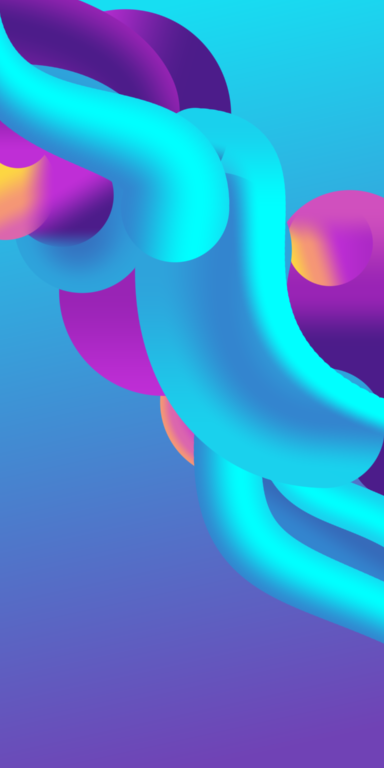
A Shadertoy shader for this background:

```glsl
// Glossy cyan and violet tubes twisting diagonally over a blue to purple gradient.

const vec3 CYAN = vec3(0.00, 1.00, 1.00);
const vec3 AQUA = vec3(0.10, 0.82, 0.93);
const vec3 SKY = vec3(0.18, 0.64, 0.86);
const vec3 BLUE = vec3(0.20, 0.52, 0.81);
const vec3 DEEP_BLUE = vec3(0.21, 0.42, 0.73);
const vec3 MAGENTA = vec3(0.75, 0.18, 0.84);
const vec3 VIOLET = vec3(0.60, 0.14, 0.71);
const vec3 DARK_VIOLET = vec3(0.30, 0.11, 0.54);
const vec3 PINK = vec3(0.86, 0.40, 0.68);
const vec3 PEACH = vec3(0.96, 0.59, 0.46);
const vec3 YELLOW = vec3(0.99, 0.84, 0.26);

const int STEPS = 56;

// Three colour ramp: a at lo, b at mid, c at hi
vec3 ramp(float x, float lo, float mid, float hi, vec3 a, vec3 b, vec3 c) {
    return mix(mix(a, b, smoothstep(lo, mid, x)), c, smoothstep(mid, hi, x));
}

float disc(vec2 p, vec2 center, float radius) {
    return length(p - center) - radius;
}

// Antialiased coverage of a signed distance
float cover(float dist) {
    float pixel = 1.0 / iResolution.x;
    return 1.0 - smoothstep(-pixel, pixel, dist);
}

// Disc swept along a cubic curve: x = signed distance, y = offset across (-1 right, 1 left)
vec2 tube(vec2 p, vec2 a, vec2 b, vec2 c, vec2 d, float r0, float r1) {
    vec2 best = vec2(1e3, 0.0);
    for (int i = 0; i <= STEPS; i++) {
        float t = float(i) / float(STEPS);
        float s = 1.0 - t;
        vec2 q = p - (s*s*s*a + 3.0*s*s*t*b + 3.0*s*t*t*c + t*t*t*d);
        float radius = mix(r0, r1, t);
        float dist = length(q) - radius;
        if (dist < best.x) {
            vec2 tangent = normalize(s*s*(b - a) + 2.0*s*t*(c - b) + t*t*(d - c));
            best = vec2(dist, dot(q, vec2(-tangent.y, tangent.x)) / radius);
        }
    }
    return best;
}

vec3 background(vec2 p) {
    float h = 0.5 * p.y - 0.11 * (p.x - 0.5);
    vec3 low = mix(vec3(0.44, 0.26, 0.71), vec3(0.25, 0.56, 0.83), clamp(h * 2.0, 0.0, 1.0));
    return mix(low, vec3(0.09, 0.87, 0.95), clamp(h * 2.0 - 1.0, 0.0, 1.0));
}

// Violet forms behind the cyan tubes
vec3 backLayer(vec3 col, vec2 p) {
    vec3 shade = mix(MAGENTA, DARK_VIOLET, smoothstep(0.18, 0.52, p.x + 0.3 * (1.9 - p.y)));
    col = mix(col, shade, cover(disc(p, vec2(0.326, 1.70), 0.276)));

    vec2 t = tube(p, vec2(0.0, 1.844), vec2(0.13, 1.818), vec2(0.234, 1.766), vec2(0.26, 1.708), 0.208, 0.208);
    col = mix(col, ramp(t.y, -0.5, 0.45, 1.1, VIOLET, DARK_VIOLET, VIOLET), cover(t.x));

    float dist = disc(p, vec2(0.617, 0.953), 0.2);
    col = mix(col, ramp(-dist, 0.0, 0.03, 0.09, PEACH, PINK, MAGENTA), cover(dist));
    shade = mix(MAGENTA, VIOLET, smoothstep(0.95, 1.25, p.y));
    return mix(col, shade, cover(disc(p, vec2(0.425, 1.24), 0.271)));
}

// Curled ring at the right side
vec3 ringLayer(vec3 col, vec2 p) {
    vec2 t = tube(p, vec2(0.911, 1.302), vec2(0.92, 1.23), vec2(0.935, 1.16), vec2(0.95, 1.089), 0.203, 0.195);
    vec3 body = ramp(p.y, 1.10, 1.24, 1.46, DARK_VIOLET, VIOLET, mix(MAGENTA, PINK, 0.6));
    col = mix(col, body, cover(t.x));

    float hole = cover(disc(p, vec2(0.859, 1.367), 0.112));
    vec3 inside = ramp(p.x + 0.3 * (p.y - 1.3), 0.76, 0.82, 0.91, YELLOW, PEACH, MAGENTA);
    inside = mix(inside, VIOLET, 0.5 * smoothstep(0.85, 0.98, p.x));
    return mix(col, inside, hole * (1.0 - smoothstep(1.36, 1.45, p.y)));
}

// Thin tubes leaving at the lower right
vec3 lowerLayer(vec3 col, vec2 p) {
    col = mix(col, DARK_VIOLET, cover(disc(p, vec2(1.04, 0.828), 0.13)));
    vec2 t = tube(p, vec2(0.703, 0.724), vec2(0.81, 0.655), vec2(0.92, 0.58), vec2(1.04, 0.516), 0.078, 0.078);
    col = mix(col, mix(BLUE, DEEP_BLUE, smoothstep(-0.7, 0.2, t.y)), cover(t.x));
    t = tube(p, vec2(0.742, 0.815), vec2(0.781, 0.698), vec2(0.911, 0.698), vec2(1.042, 0.62), 0.06, 0.06);
    col = mix(col, ramp(t.y, -1.0, -0.1, 1.0, AQUA, CYAN, AQUA), cover(t.x));
    t = tube(p, vec2(0.594, 0.854), vec2(0.578, 0.516), vec2(0.755, 0.521), vec2(1.042, 0.385), 0.089, 0.073);
    return mix(col, ramp(t.y, -1.1, 0.35, 1.3, BLUE, CYAN, AQUA), cover(t.x));
}

// Wide central tube with a bright ridge
vec3 centralLayer(vec3 col, vec2 p) {
    vec2 t = tube(p, vec2(0.557, 1.349), vec2(0.521, 1.115), vec2(0.612, 0.906), vec2(0.846, 0.885), 0.203, 0.156);
    vec3 rim = mix(AQUA, SKY, smoothstep(0.85, 1.3, p.y));
    col = mix(col, ramp(t.y, -0.7, 0.15, 0.9, rim, BLUE, SKY), cover(t.x));
    t = tube(p, vec2(0.508, 1.63), vec2(0.872, 1.63), vec2(0.417, 1.115), vec2(1.016, 0.906), 0.089, 0.047);
    vec3 ridge = mix(CYAN, AQUA, smoothstep(1.45, 1.68, p.y));
    return mix(col, ridge, cover(t.x) * smoothstep(-1.0, 0.1, t.y));
}

// Blue lobe, violet curl with yellow lip, and the upper cyan tube
vec3 upperLayer(vec3 col, vec2 p) {
    vec2 t = tube(p, vec2(-0.065, 1.74), vec2(0.156, 1.766), vec2(0.39, 1.61), vec2(0.214, 1.414), 0.078, 0.177);
    col = mix(col, mix(SKY, BLUE, smoothstep(0.0, 0.14, -t.x)), cover(t.x));
    col = mix(col, DEEP_BLUE, 0.8 * (1.0 - smoothstep(0.0, 0.13, length(p - vec2(0.20, 1.39)))));

    t = tube(p, vec2(0.0, 1.557), vec2(0.05, 1.557), vec2(0.11, 1.53), vec2(0.161, 1.492), 0.135, 0.135);
    vec3 curl = mix(MAGENTA, DARK_VIOLET, smoothstep(0.05, 0.19, 0.6 * (p.x - 0.15) + 1.56 - p.y));
    col = mix(col, curl, cover(t.x) * smoothstep(1.345, 1.41, p.y));
    vec3 lip = ramp(p.y - 0.5 * p.x, 1.38, 1.45, 1.55, PINK, PEACH, YELLOW);
    float fade = 1.0 - smoothstep(0.05, 0.145, p.x);
    col = mix(col, lip, cover(disc(p, vec2(0.013, 1.51), 0.135)) * fade);
    col = mix(col, mix(MAGENTA, VIOLET, smoothstep(1.6, 1.7, p.y)), cover(disc(p, vec2(0.047, 1.648), 0.086)));

    t = tube(p, vec2(-0.065, 1.974), vec2(-0.026, 1.57), vec2(0.495, 1.74), vec2(0.456, 1.458), 0.062, 0.141);
    return mix(col, ramp(t.y, -1.0, 0.45, 1.3, BLUE, CYAN, AQUA), cover(t.x));
}

void mainImage(out vec4 fragColor, in vec2 fragCoord) {
    // Width spans 0..1, height spans 0..2
    vec2 p = fragCoord / iResolution.xy * vec2(1.0, 2.0);
    vec3 col = backLayer(background(p), p);
    col = ringLayer(col, p);
    col = lowerLayer(col, p);
    col = centralLayer(col, p);
    col = upperLayer(col, p);
    fragColor = vec4(col, 1.0);
}
```
